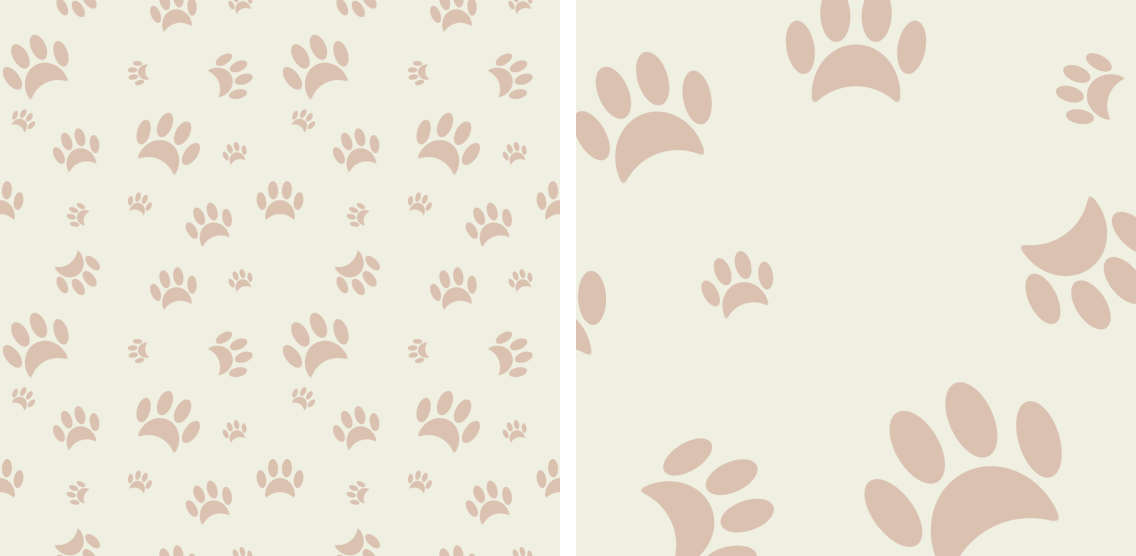
Left: the whole. Right: its middle third, enlarged.
Reproduce this pattern procedurally as a WebGL 2 fragment shader.

```glsl
#version 300 es
precision highp float;
// Seamless scatter of beige paw prints in three sizes on pale cream.

#define REPEATS 2.0
#define TILE 385.0
#define SMALL_SIZE 17.0
#define EDGE_SOFTNESS 0.75
#define CREAM vec3(0.937, 0.937, 0.886)
#define BEIGE vec3(0.855, 0.757, 0.690)

uniform vec2 u_resolution;
out vec4 fragColor;

// Large and medium paws: x, y, size (tile units), turn in degrees.
const vec4 bigPaws[8] = vec4[8](
    vec4(50.5, 293.5, 48.0, 27.0),
    vec4(230.0, 187.0, 46.0, -25.0),
    vec4(0.0, 106.5, 32.7, 0.0),
    vec4(239.0, 370.5, 32.8, 12.0),
    vec4(105.5, 177.5, 33.0, 18.0),
    vec4(288.0, 74.5, 33.0, 20.0),
    vec4(317.5, 278.5, 33.0, -68.0),
    vec4(106.5, 5.5, 33.0, 216.0));

// Small paws: x, y, turn in degrees.
const vec3 smallPaws[6] = vec3[6](
    vec3(190.5, 284.0, 96.0),
    vec3(32.0, 218.5, -32.0),
    vec3(323.0, 173.0, 18.0),
    vec3(107.0, 87.0, 71.0),
    vec3(192.0, 103.0, -18.0),
    vec3(331.0, 382.0, 18.0));

// Rotate the axes counterclockwise by an angle in radians.
vec2 turn(vec2 p, float angle) {
    float c = cos(angle), s = sin(angle);
    return vec2(c * p.x + s * p.y, c * p.y - s * p.x);
}

// Approximate signed distance to an ellipse.
float ellipse(vec2 p, vec2 radii) {
    float k0 = max(length(p / radii), 1e-4);
    float k1 = max(length(p / (radii * radii)), 1e-4);
    return k0 * (k0 - 1.0) / k1;
}

float smoothMax(float a, float b, float k) {
    float h = max(k - abs(a - b), 0.0) / k;
    return max(a, b) + h * h * k * 0.25;
}

// Upright paw of half-width 1, mirrored about its axis.
float paw(vec2 p) {
    p.x = abs(p.x);
    float outerToe = ellipse(turn(p - vec2(0.78, 0.0), -0.17), vec2(0.195, 0.38));
    float innerToe = ellipse(turn(p - vec2(0.29, 0.46), -0.05), vec2(0.21, 0.385));
    // Domed pad with a hollow underside.
    float dome = ellipse(p - vec2(0.0, -0.66), vec2(0.62, 0.70));
    float hollow = 0.8 - length(p - vec2(0.0, -1.35));
    float pad = smoothMax(dome, hollow, 0.10);
    return min(pad, min(outerToe, innerToe));
}

// Distance to one paw, wrapped around the tile edges.
float placedPaw(vec2 tilePos, vec2 centre, float size, float degrees) {
    vec2 d = tilePos - centre / TILE;
    d = (d - round(d)) * TILE;
    return paw(turn(d, radians(degrees)) / size) * size;
}

void main() {
    vec2 tilePos = fract(gl_FragCoord.xy / u_resolution * REPEATS);
    float dist = TILE;
    for (int i = 0; i < 8; i++) {
        vec4 b = bigPaws[i];
        dist = min(dist, placedPaw(tilePos, b.xy, b.z, b.w));
    }
    for (int i = 0; i < 6; i++) {
        vec3 s = smallPaws[i];
        dist = min(dist, placedPaw(tilePos, s.xy, SMALL_SIZE, s.z));
    }

    // Antialias over about one pixel, measured in tile units.
    float blur = EDGE_SOFTNESS * TILE * REPEATS / u_resolution.y;
    float ink = 1.0 - smoothstep(-blur, blur, dist);
    fragColor = vec4(mix(CREAM, BEIGE, ink), 1.0);
}
```
